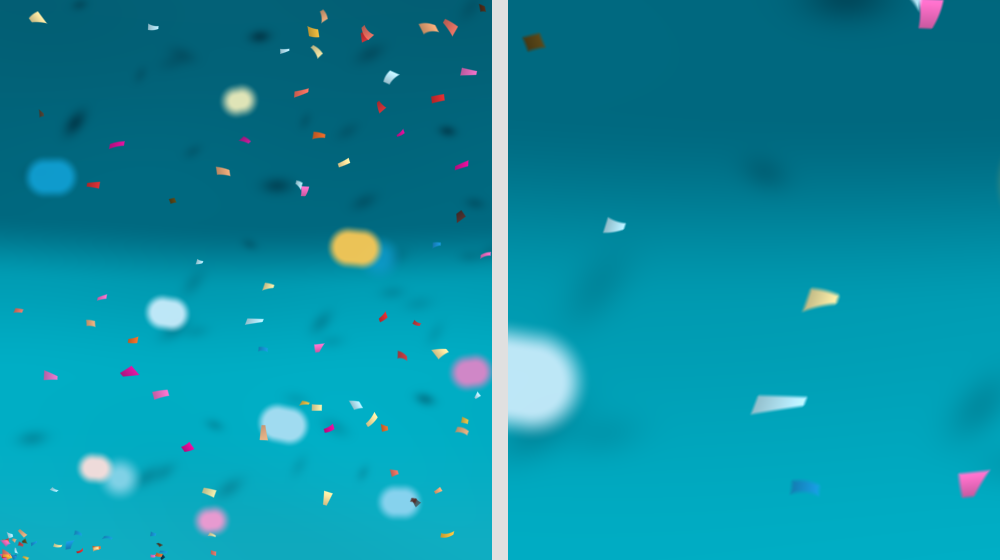
Left, the full canvas; right, a detail of the centre.
Write a Shadertoy shader that draws this background.

```glsl
// Confetti falling in front of a teal wall: a vertical gradient with soft
// shadows, large out-of-focus pieces, and small sharp flakes on top.
// Every layer is a loop over hashed or golden-ratio positions.

const float PI = 3.14159;
const float GOLDEN_STEP = 0.382;
const int SHADOWS = 38;
const int BLURRED = 9;
const int FLAKES = 66;
const int FALLEN = 34;

vec3 hash3(float n) {
    vec3 h = fract(n * vec3(0.1031, 0.1030, 0.0973));
    h += dot(h, h.yzx + 33.33);
    return fract((h.xxy + h.yzz) * h.zyx);
}

vec2 rotate(vec2 p, float angle) {
    float c = cos(angle), s = sin(angle);
    return vec2(c * p.x + s * p.y, c * p.y - s * p.x);
}

float boxDistance(vec2 p, vec2 extent, float radius) {
    vec2 d = abs(p) - extent + radius;
    return length(max(d, 0.0)) + min(max(d.x, d.y), 0.0) - radius;
}

float coverage(float dist, float blur) {
    return 1.0 - smoothstep(-blur, blur, dist);
}

vec3 wallColor(vec2 p) {
    vec3 upper = mix(vec3(0.0, 0.41, 0.50), vec3(0.01, 0.375, 0.46), smoothstep(0.6, 1.0, p.y));
    vec3 lower = mix(vec3(0.06, 0.67, 0.75), vec3(0.0, 0.68, 0.77), smoothstep(0.0, 0.25, p.y));
    lower = mix(lower, vec3(0.0, 0.60, 0.69), smoothstep(0.32, 0.54, p.y));
    vec3 wall = mix(lower, upper, smoothstep(0.50, 0.62, p.y + 0.02 * sin(3.0 * p.x)));
    // Faint uneven paint from layered sines
    float mottle = sin(9.0 * p.x + 2.0 * sin(5.0 * p.y)) + 0.5 * sin(17.0 * p.y + 8.0 * p.x);
    return wall * (1.0 + 0.009 * mottle);
}

vec3 blurredColor(int i) {
    vec3 colors[BLURRED] = vec3[](
        vec3(0.95, 0.60, 0.82), vec3(0.55, 0.83, 0.94), vec3(0.98, 0.87, 0.86),
        vec3(0.66, 0.87, 0.95), vec3(0.86, 0.52, 0.78), vec3(0.78, 0.92, 0.98),
        vec3(0.97, 0.78, 0.33), vec3(0.06, 0.62, 0.82), vec3(0.92, 0.92, 0.73));
    return colors[i % BLURRED];
}

vec3 flakeColor(float pick) {
    vec3 colors[10] = vec3[](
        vec3(0.86, 0.05, 0.58), vec3(0.96, 0.42, 0.76), vec3(0.96, 0.40, 0.12),
        vec3(0.98, 0.73, 0.20), vec3(1.00, 0.90, 0.62), vec3(0.96, 0.43, 0.36),
        vec3(0.75, 0.92, 0.98), vec3(0.10, 0.57, 0.84), vec3(0.87, 0.16, 0.17),
        vec3(0.98, 0.66, 0.45));
    return colors[int(pick * 9.99)];
}

// One soft dark spot on the wall
vec3 addShadow(vec3 base, vec2 p, vec2 center, vec3 rnd) {
    vec2 q = rotate(p - center, (rnd.x - 0.3) * 1.6);
    q /= mix(vec2(0.014, 0.010), vec2(0.027, 0.015), rnd.y);
    float depth = mix(0.14, 0.50, rnd.z * rnd.z) * mix(0.7, 1.3, smoothstep(0.4, 0.7, center.y));
    return mix(base, vec3(0.0, 0.17, 0.23), depth * exp(-dot(q, q)));
}

// One large defocused capsule
vec3 addBlurred(vec3 base, vec2 p, vec2 extent, float blur, vec3 color, float opacity) {
    float dist = boxDistance(p, extent, min(extent.x, extent.y));
    return mix(base, color, opacity * coverage(dist, blur));
}

// One small paper flake: a skewed, tapered and slightly bent rectangle
vec3 addFlake(vec3 base, vec2 p, float id, float size, float pixel) {
    vec3 shape = hash3(id + 211.0), look = hash3(id + 457.0);
    float tilt = (shape.x - 0.5) * (shape.y > 0.7 ? PI : 0.9);
    vec2 q = rotate(p, tilt) / size;
    q.x += (shape.z - 0.5) * q.y;
    q.y += (look.x - 0.5) * 32.0 * q.x * q.x;
    vec2 extent = vec2(mix(0.007, 0.0145, look.y), mix(0.0035, 0.0078, shape.z));
    float taper = 1.0 + (shape.y - 0.5) * q.x / extent.x;
    float dist = boxDistance(q, vec2(extent.x, extent.y * taper), 0.001) * size;
    float blur = max(pixel, mix(0.0009, 0.0022, look.x));
    vec3 color = flakeColor(look.z) * (0.96 + 0.14 * q.x / extent.x);
    color *= look.y < 0.08 ? 0.35 : 1.0;
    return mix(base, color, coverage(dist, blur) * mix(0.85, 1.0, shape.x));
}

void mainImage(out vec4 fragColor, in vec2 fragCoord) {
    vec2 p = fragCoord / iResolution.y;
    float width = iResolution.x / iResolution.y;
    float pixel = 0.8 / iResolution.y;
    vec3 color = wallColor(p);

    // Shadows, denser toward the right
    for (int i = 0; i < SHADOWS; i++) {
        vec3 rnd = hash3(float(i) + 31.0);
        vec2 center = vec2(width * pow(rnd.x, 0.7), 0.12 + 0.88 * rnd.y);
        color = addShadow(color, p, center, hash3(float(i) + 97.0));
    }
    // Defocused pieces, rising in golden-ratio steps and denser below
    for (int i = 0; i < BLURRED; i++) {
        float k = float(i);
        vec3 rnd = hash3(k + 5.0);
        vec2 center = vec2(width * fract(0.43 + GOLDEN_STEP * k), 0.07 + 0.75 * pow(k / 8.0, 1.5));
        vec2 q = rotate(p - center, (rnd.x - 0.35) * 0.6);
        vec2 extent = mix(vec2(0.025, 0.020), vec2(0.045, 0.032), rnd.yz);
        if (i % 4 == 2)
            color = addBlurred(color, q - vec2(0.045, -0.014), vec2(0.027), 0.018, blurredColor(i + 1), 0.75);
        color = addBlurred(color, q, extent, mix(0.009, 0.014, rnd.x), blurredColor(i), 0.95);
    }
    // Flakes in the air, denser toward the right
    for (int i = 0; i < FLAKES; i++) {
        vec3 rnd = hash3(float(i) + 601.0);
        vec2 center = vec2(width * pow(rnd.x, 0.62), 0.04 + 0.95 * rnd.y);
        color = addFlake(color, p - center, float(i), mix(0.55, 1.12, rnd.z), pixel);
    }
    // Small flakes gathered along the lower left edge
    for (int i = 0; i < FALLEN; i++) {
        vec3 rnd = hash3(float(i) + 811.0);
        vec2 center = vec2(0.01 + 0.38 * pow(rnd.x, 1.7), 0.004 + 0.045 * rnd.y * rnd.y);
        color = addFlake(color, p - center, float(i) + 1000.0, mix(0.4, 0.7, rnd.z), pixel);
    }
    fragColor = vec4(color, 1.0);
}
```
